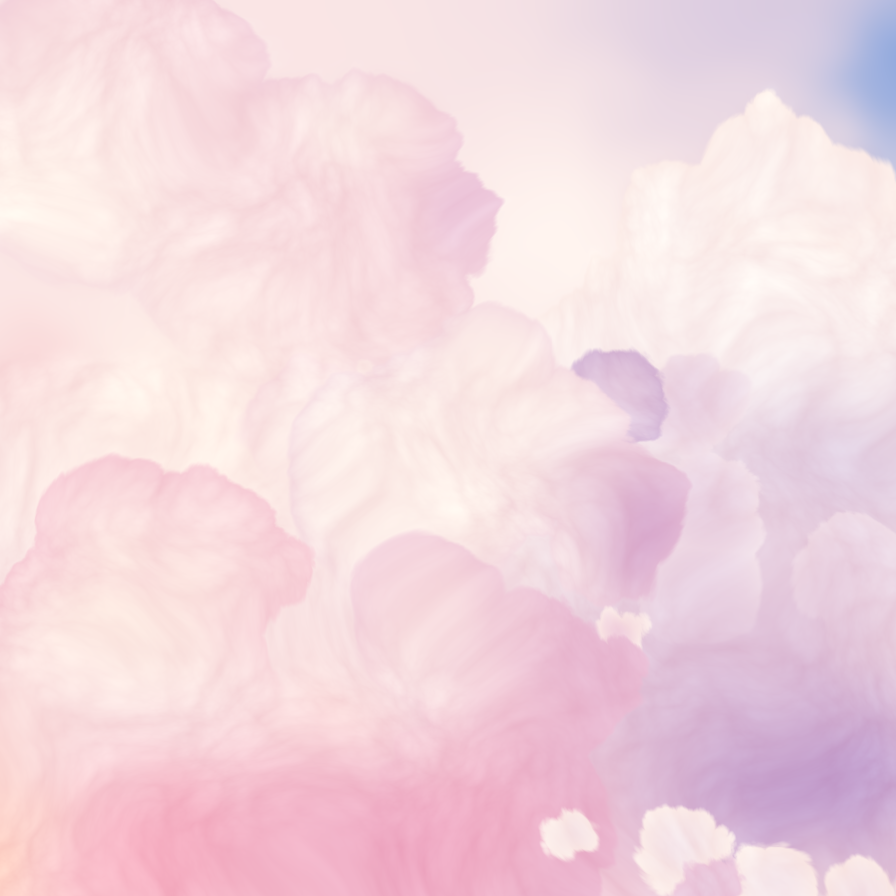
This texture is drawn by a three.js fragment shader. Its source:

```glsl
// Pastel cumulus clouds: pink and cream on the left, lavender on the right.
// Banks are unions of circles with billowed gradient noise edges, stacked from
// back to front and tinted by broad soft washes of colour.
varying vec2 vUv;

vec2 gradientAt(vec2 cell) {
  float a = 6.2832 * fract(sin(dot(cell, vec2(127.1, 311.7))) * 43758.5);
  return vec2(cos(a), sin(a));
}

float noise(vec2 p) {
  vec2 i = floor(p), f = fract(p), e = vec2(1.0, 0.0);
  vec2 u = f * f * (3.0 - 2.0 * f);
  float low = mix(dot(gradientAt(i), f), dot(gradientAt(i + e), f - e), u.x);
  float high = mix(dot(gradientAt(i + e.yx), f - e.yx),
                   dot(gradientAt(i + e.xx), f - e.xx), u.x);
  return mix(low, high, u.y);
}

// Rounded lumps separated by creases
float billow(vec2 p) {
  float sum = 0.0, amp = 0.5;
  for (int k = 0; k < 5; k++) {
    sum += amp * abs(noise(p));
    p = mat2(1.6, 1.2, -1.2, 1.6) * p + 7.3;
    amp *= 0.5;
  }
  return sum;
}

float puff(vec2 p, float x, float y, float r) {
  return length(p - vec2(x, y)) - r;
}

// Soft elliptical tint
vec3 wash(vec3 col, vec2 p, vec2 centre, vec2 size, vec3 tint) {
  vec2 q = (p - centre) / size;
  return mix(col, tint, exp(-dot(q, q)));
}

// A bank whose colour runs from its rim to its body with depth
vec3 bank(vec3 col, float d, float depth, vec3 rim, vec3 body, float fade) {
  float inside = smoothstep(0.004, -0.004, d);
  return mix(col, mix(body, rim, exp(min(d, 0.0) / depth)), inside * fade);
}

void main() {
  vec2 p = vUv;
  vec2 drift = vec2(noise(p * 6.0), noise(p * 6.0 + 31.0));
  vec2 w = p + 0.05 * drift + 0.02 * noise(p * 17.0);
  float lumps = billow(p * 10.0 + drift);
  float swell = 0.075 * (lumps - 0.2);
  vec3 ivory = vec3(0.99, 0.93, 0.91);

  // Sky
  vec3 col = vec3(0.98, 0.90, 0.90);
  col = wash(col, w, vec2(0.86, 1.0), vec2(0.24, 0.17), vec3(0.86, 0.80, 0.88));
  col = wash(col, w, vec2(1.04, 0.92), vec2(0.10, 0.13), vec3(0.56, 0.66, 0.87));
  col = wash(col, w, vec2(0.62, 0.70), vec2(0.14), vec3(1.0, 0.96, 0.94));

  // White tower on the right
  float tower = min(puff(p, 0.86, 0.80, 0.085), puff(p, 0.76, 0.75, 0.075));
  tower = min(tower, min(puff(p, 0.94, 0.78, 0.065), puff(p, 1.0, 0.70, 0.08)));
  tower = min(tower, puff(p, 0.83, 0.48, 0.28)) - swell;
  col = bank(col, tower, 0.03, ivory, vec3(0.99, 0.95, 0.94), 1.0);

  // Lavender shade below the tower
  col = wash(col, w, vec2(0.95, 0.47), vec2(0.22, 0.10), vec3(0.89, 0.82, 0.89));
  col = wash(col, w, vec2(0.83, 0.24), vec2(0.28, 0.21), vec3(0.88, 0.76, 0.85));
  col = wash(col, w, vec2(0.93, 0.12), vec2(0.19, 0.11), vec3(0.77, 0.63, 0.81));
  vec3 lilac = vec3(0.95, 0.88, 0.91), mauve = vec3(0.91, 0.81, 0.88);
  float side = min(puff(p, 0.95, 0.36, 0.07), puff(p, 1.0, 0.31, 0.09)) - swell;
  col = bank(col, side, 0.04, lilac, mauve, smoothstep(0.24, 0.42, p.y) * 0.8);
  float mid = min(puff(p, 0.77, 0.55, 0.06), puff(p, 0.79, 0.43, 0.065));
  mid = min(mid, puff(p, 0.78, 0.34, 0.07)) - swell;
  col = bank(col, mid, 0.03, lilac, mauve, smoothstep(0.25, 0.40, p.y));
  col = bank(col, puff(p, 0.69, 0.56, 0.06) - swell, 0.03,
             vec3(0.83, 0.71, 0.84), mauve, 1.0);

  // Great pink bank at upper left
  float great = min(puff(p, 0.42, 0.835, 0.09), puff(p, 0.485, 0.75, 0.075));
  great = min(great, min(puff(p, 0.31, 0.74, 0.18), puff(p, 0.12, 0.86, 0.19)));
  great = min(great, puff(p, 0.45, 0.66, 0.08)) - swell;
  vec3 plum = vec3(0.93, 0.78, 0.86);
  vec3 pink = wash(vec3(0.97, 0.85, 0.87), w, vec2(0.03, 0.78), vec2(0.17), vec3(1.0, 0.95, 0.92));
  pink = wash(pink, w, vec2(0.40, 0.86), vec2(0.07, 0.05), ivory);
  pink = wash(pink, w, vec2(0.54, 0.77), vec2(0.05, 0.09), plum);
  col = bank(col, great, 0.02, mix(pink, plum, 0.4), pink, 1.0);

  // Cream heart on the left
  col = wash(col, w, vec2(0.20, 0.53), vec2(0.25, 0.16), vec3(1.0, 0.94, 0.91));
  col = wash(col, w, vec2(0.02, 0.59), vec2(0.07), vec3(0.98, 0.86, 0.86));
  col = bank(col, puff(p, 0.34, 0.52, 0.075) - swell, 0.04,
             vec3(0.98, 0.88, 0.89), ivory, smoothstep(0.43, 0.56, p.y));

  // Central bank, violet on its right flank
  float heart = min(puff(p, 0.54, 0.575, 0.085), puff(p, 0.60, 0.50, 0.095));
  heart = min(heart, min(puff(p, 0.69, 0.43, 0.08), puff(p, 0.68, 0.38, 0.06)));
  heart = min(heart, puff(p, 0.46, 0.46, 0.14)) - swell;
  vec3 cream = wash(ivory, w, vec2(0.74, 0.41), vec2(0.10, 0.12), vec3(0.85, 0.67, 0.81));
  col = bank(col, heart, 0.02, mix(cream, plum, 0.45), cream,
             smoothstep(0.30, 0.43, p.y + 0.6 * max(p.x - 0.5, 0.0)));
  col = bank(col, puff(p, 0.69, 0.295, 0.03) - swell, 0.02, ivory, plum, 1.0);

  // Lower central bank
  float low = min(puff(p, 0.48, 0.31, 0.095), puff(p, 0.58, 0.23, 0.115));
  low = min(low, min(puff(p, 0.67, 0.24, 0.055), puff(p, 0.55, 0.08, 0.14))) - swell;
  vec3 rose = mix(vec3(0.97, 0.85, 0.87), vec3(0.91, 0.72, 0.82), smoothstep(0.46, 0.68, w.x));
  rose = wash(rose, w, vec2(0.47, 0.25), vec2(0.07), ivory);
  col = bank(col, low, 0.03, mix(rose, plum, 0.4), rose, 1.0);

  // Lower left dome
  float dome = min(puff(p, 0.14, 0.395, 0.10), puff(p, 0.22, 0.365, 0.11));
  dome = min(dome, min(puff(p, 0.31, 0.36, 0.045), puff(p, 0.13, 0.23, 0.18))) - swell;
  vec3 glow = wash(vec3(0.98, 0.86, 0.87), w, vec2(0.13, 0.30), vec2(0.13), vec3(1.0, 0.94, 0.90));
  col = bank(col, dome, 0.035, vec3(0.97, 0.80, 0.84), glow, smoothstep(0.12, 0.36, p.y));
  col = wash(col, w, vec2(0.36, 0.22), vec2(0.08), vec3(0.99, 0.89, 0.88));

  // Warm rose along the base
  col = wash(col, w, vec2(0.20, 0.03), vec2(0.20, 0.12), vec3(0.97, 0.69, 0.76));
  col = wash(col, w, vec2(0.47, 0.04), vec2(0.20, 0.13), vec3(0.94, 0.67, 0.77));
  col = wash(col, w, vec2(-0.02, 0.04), vec2(0.09, 0.13), vec3(1.0, 0.83, 0.78));

  // Small bright bank at lower right
  float small = min(puff(p, 0.76, 0.055, 0.05), puff(p, 0.87, 0.015, 0.05));
  small = min(small, min(puff(p, 0.96, 0.0, 0.05), puff(p, 0.64, 0.07, 0.03))) - swell;
  col = bank(col, small, 0.03, ivory, lilac, 1.0);
  col = bank(col, puff(p, 0.79, 0.01, 0.035) - swell, 0.03, plum, mauve, 1.0);

  // Gentle relief lit from the left
  float relief = lumps - billow((p + vec2(0.012, -0.006)) * 10.0 + drift);
  float solid = smoothstep(0.02, -0.02, min(min(tower, great), p.y - 0.6));
  col += solid * (0.12 * relief + 0.14 * (lumps - 0.2)) * vec3(0.4, 1.0, 0.8);
  gl_FragColor = vec4(clamp(col, 0.0, 1.0), 1.0);
}
```
